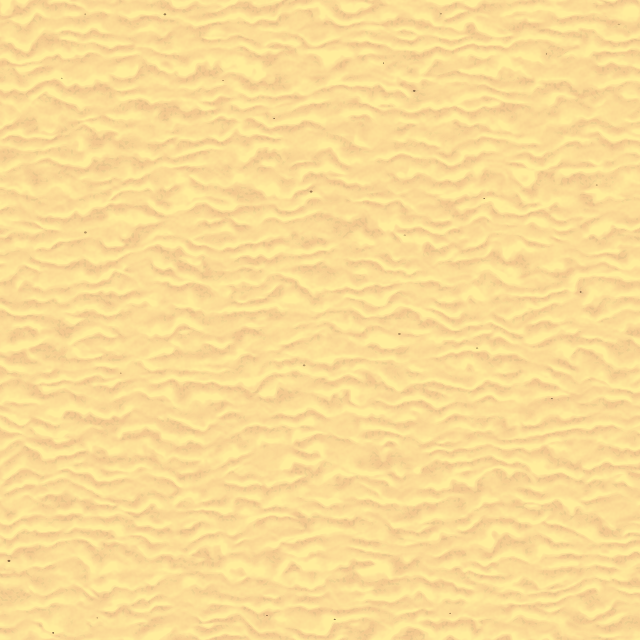
This texture is drawn by a WebGL 1 fragment shader. Its source:

```glsl
precision highp float;
uniform vec2 u_resolution;

float hash(vec2 p) {
  vec3 q = fract(p.xyx * vec3(0.1031, 0.1030, 0.0973));
  q += dot(q, q.yzx + 33.33);
  return fract((q.x + q.y) * q.z);
}

float cornerSlope(vec2 cell, vec2 offset) {
  float angle = 6.2832 * hash(cell);
  return dot(vec2(cos(angle), sin(angle)), offset);
}

float gradientNoise(vec2 p) {
  vec2 cell = floor(p), f = fract(p);
  vec2 u = f * f * f * (f * (f * 6.0 - 15.0) + 10.0);
  vec2 e = vec2(1.0, 0.0);
  return mix(
    mix(cornerSlope(cell, f), cornerSlope(cell + e.xy, f - e.xy), u.x),
    mix(cornerSlope(cell + e.yx, f - e.yx), cornerSlope(cell + e.xx, f - e.xx), u.x),
    u.y);
}

// Height in ripple cycles, bent into scallops and zigzags
float ripplePhase(vec2 p, float seed) {
  return p.y * 37.0 + seed * 0.37
    + 1.3 * gradientNoise(p * vec2(5.0, 6.0) + seed)
    + 1.0 * gradientNoise(p * vec2(15.0, 17.0) + seed + 31.0)
    + 0.5 * gradientNoise(p * vec2(36.0, 28.0) + seed + 53.0)
    + 0.16 * gradientNoise(p * vec2(80.0, 60.0) + seed + 71.0);
}

// Sunlit lip above a crisp lower edge, soft shade beneath it;
// each ripple swells and dies out along its length
float rippleLight(vec2 p, float seed) {
  float f = fract(ripplePhase(p, seed));
  float lip = smoothstep(0.0, 0.13, f) * (1.0 - smoothstep(0.13, 0.55, f));
  float shade = smoothstep(0.4, 0.86, f) * (1.0 - smoothstep(0.88, 1.0, f));
  float swell = smoothstep(-0.35, 0.2, gradientNoise(p * vec2(16.0, 32.0) + seed + 91.0));
  return mix(0.2, 1.2, swell) * (lip - 0.75 * shade);
}

// Small broken folds, lit from below
float foldLight(vec2 p) {
  vec2 q = p * vec2(26.0, 60.0) + 1.4 * gradientNoise(p * 27.0 + 11.0);
  return gradientNoise(q) - gradientNoise(q + vec2(0.06, 0.28));
}

// Sparse dark grains, one at most per cell
float specks(vec2 p) {
  vec2 cell = floor(p * 18.0), f = fract(p * 18.0);
  vec2 center = 0.2 + 0.6 * vec2(hash(cell + 41.0), hash(cell + 83.0));
  float radius = mix(0.016, 0.034, hash(cell + 17.0));
  float present = step(0.94, hash(cell + 129.0));
  float d = length((f - center) * vec2(0.85, 1.1));
  return present * (1.0 - smoothstep(radius * 0.5, radius * 1.5, d))
    * mix(0.2, 0.75, hash(cell + 67.0));
}

void main() {
  vec2 p = gl_FragCoord.xy / u_resolution.y;

  // Two ripple fields interrupt each other, leaving short crescents
  float patches = gradientNoise(p * vec2(11.0, 19.0) + 137.0);
  float ripples = mix(rippleLight(p, 3.0), rippleLight(p, 211.0), smoothstep(-0.09, 0.09, patches));
  float light = 0.04 + 1.1 * ripples + 0.85 * foldLight(p);

  // Wind streaks, faint drifts and fine grain
  vec2 slanted = vec2(p.x + 0.6 * p.y, p.y - 0.6 * p.x);
  light += 0.3 * gradientNoise(slanted * vec2(32.0, 125.0) + 5.0);
  light += 0.12 * gradientNoise(p * 5.0 + 61.0);
  float grain = gradientNoise(p * 200.0);
  light += 0.26 * grain;

  vec3 shadowSand = vec3(0.955, 0.79, 0.56);
  vec3 midSand = vec3(0.99, 0.86, 0.59);
  vec3 brightSand = vec3(1.0, 0.928, 0.613);
  vec3 color = mix(shadowSand, midSand, clamp(light + 1.0, 0.0, 1.0));
  color = mix(color, brightSand, clamp(light, 0.0, 1.0));

  // Greyish stipple on the shaded backs
  float back = smoothstep(0.05, 0.5, -ripples);
  color -= vec3(0.05, 0.03, 0.02) * back * smoothstep(0.0, 0.35, grain);

  color = mix(color, vec3(0.36, 0.25, 0.16), specks(p));
  gl_FragColor = vec4(color, 1.0);
}
```
